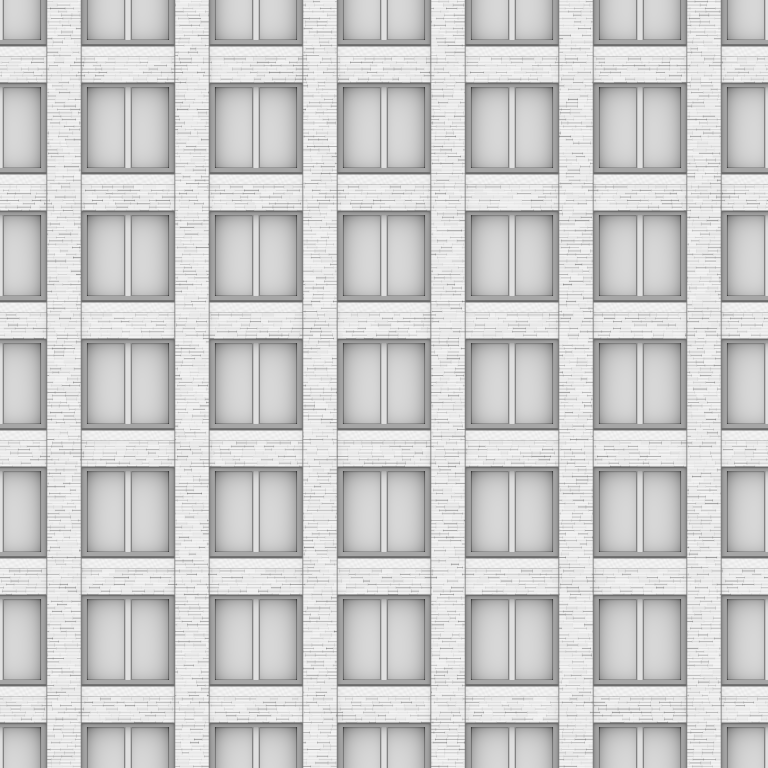
Reproduce this pattern procedurally as a three.js fragment shader.

```glsl
varying vec2 vUv;

const float REPEATS = 6.0;
const vec2 BRICKS = vec2(12.0, 38.0);   // bricks and courses per bay
const float TAU = 6.2831853;

// Vertical layout of a bay, measured down from the lintel
const float GLASS_TOP = 0.031;
const float GLASS_BOTTOM = 0.661;
const float FRAME_BOTTOM = 0.694;
const float SILL_TOP = 0.712;
const float SILL_BOTTOM = 0.792;

// Horizontal half widths, measured from the bay centre
const float OPENING = 0.366;
const float GLASS = 0.321;
const float MULLION = 0.022;

float hash(vec2 p) {
  vec3 q = fract(vec3(p.xyx) * 0.1031);
  q += dot(q, q.yzx + 33.33);
  return fract((q.x + q.y) * q.z);
}

float fill(float d, float aa) {
  return smoothstep(-aa, aa, d);
}

float line(float d, float halfWidth, float aa) {
  return fill(halfWidth - abs(d), aa);
}

// Thin irregular courses with wrapped random joints
float brickTone(vec2 p, vec2 aa) {
  vec2 g = p * BRICKS;
  vec2 count = BRICKS * REPEATS;
  float row = mod(floor(g.y), count.y);
  g.x += hash(vec2(row, 7.0));
  float column = floor(g.x);
  float joint = 0.25 + 0.5 * hash(vec2(mod(column, count.x), row + 11.0));
  float across = fract(g.x) - joint;
  vec2 id = vec2(mod(column + step(0.0, across), count.x), row);
  float shade = hash(id + 3.0);
  float bed = line(fract(g.y) - 0.5, 0.14, aa.y * BRICKS.y);
  float head = line(across, 0.05, aa.x * BRICKS.x);
  float mortar = bed * mix(0.04, 0.31, shade * shade) + head * 0.09 * shade;
  return 0.955 - 0.035 * hash(id + 29.0) - mortar;
}

float sillTone(vec2 p) {
  float grain = sin(TAU * (23.0 * p.x + 19.0 * p.y) + 2.0 * sin(TAU * 5.0 * p.x));
  grain += sin(TAU * (11.0 * p.x - 27.0 * p.y));
  return 0.935 + 0.012 * grain;
}

// Soft occlusion from the reveal, lintel, mullion and lower rail
float glassTone(float x, float down) {
  float side = exp(-max(GLASS - x, 0.0) / 0.065);
  float top = exp(-max(down - GLASS_TOP, 0.0) / 0.075);
  float bottom = exp(-max(GLASS_BOTTOM - down, 0.0) / 0.06);
  float middle = exp(-max(x - MULLION, 0.0) / 0.03);
  return 0.86 - 0.22 * side - 0.21 * top - 0.11 * bottom - 0.08 * middle;
}

float windowTone(float x, float down, vec2 aa) {
  float inside = fill(GLASS - x, aa.x)
    * fill(down - GLASS_TOP, aa.y) * fill(GLASS_BOTTOM - down, aa.y);
  float frame = 0.65 - 0.16 * exp(-down / 0.014);
  frame -= 0.2 * exp(-max(OPENING - x, 0.0) / 0.012);
  float pane = glassTone(x, down);

  // Dark seams where glass meets frame and mullion
  pane -= 0.2 * line(x - GLASS, 0.007, aa.x);
  pane -= 0.18 * line(down - GLASS_TOP, 0.007, aa.y);
  pane -= 0.16 * line(down - GLASS_BOTTOM, 0.006, aa.y);
  pane = mix(pane, 0.5, line(x - MULLION - 0.003, 0.006, aa.x));
  float post = 0.88 - 0.2 * exp(-max(down - GLASS_TOP, 0.0) / 0.04);
  pane = mix(pane, post, fill(MULLION - 0.002 - x, aa.x));

  float tone = mix(frame, pane, inside);
  return mix(tone, 0.42, fill(down - FRAME_BOTTOM, aa.y));
}

void main() {
  vec2 p = vUv * REPEATS;
  vec2 aa = 0.6 * fwidth(vUv) * REPEATS;
  float x = abs(fract(p.x + 0.5) - 0.5);
  float down = fract(0.349 - p.y);
  float brick = brickTone(p, aa);

  // Sill and brick spandrel between the piers
  float spandrel = mix(sillTone(p), brick, fill(down - SILL_BOTTOM, aa.y));
  spandrel -= 0.2 * line(down - SILL_BOTTOM, 0.003, aa.y);
  spandrel -= 0.07 * exp(-max(OPENING - x, 0.0) / 0.02);

  // Recessed window and its surrounding edges
  float bay = mix(windowTone(x, down, aa), spandrel, fill(down - SILL_TOP, aa.y));
  float lintel = min(down, 1.0 - down);
  bay = mix(bay, 0.43, line(lintel, 0.006, aa.y));

  // Brick piers
  float tone = mix(bay, brick, fill(x - OPENING, aa.x));
  tone = mix(tone, 0.46, 0.75 * line(x - OPENING, 0.004, aa.x));
  gl_FragColor = vec4(vec3(clamp(tone, 0.0, 1.0)), 1.0);
}
```
